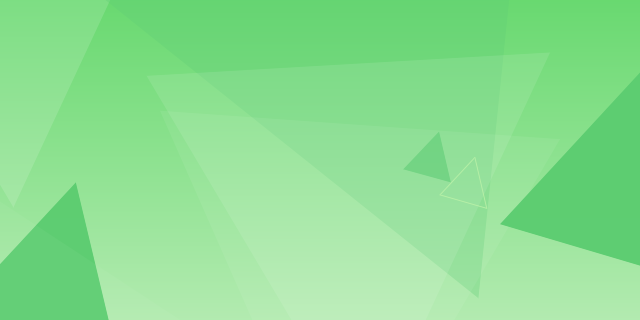
Write a WebGL 2 fragment shader that draws this background.

```glsl
#version 300 es
precision highp float;
// Overlapping translucent triangles on a vertical green gradient.

uniform vec2 u_resolution;
out vec4 outColor;

// Squared distance from p to the segment ab.
float segmentDistance2(vec2 p, vec2 a, vec2 b) {
  vec2 ap = p - a, ab = b - a;
  vec2 d = ap - ab * clamp(dot(ap, ab) / dot(ab, ab), 0.0, 1.0);
  return dot(d, d);
}

float cross2(vec2 a, vec2 b) {
  return a.x * b.y - a.y * b.x;
}

// Signed distance to triangle abc, negative inside.
float triangleDistance(vec2 p, vec2 a, vec2 b, vec2 c) {
  float d = sqrt(min(segmentDistance2(p, a, b),
                 min(segmentDistance2(p, b, c), segmentDistance2(p, c, a))));
  float winding = sign(cross2(b - a, c - a));
  float inside = min(cross2(b - a, p - a) * winding,
                 min(cross2(c - b, p - b) * winding, cross2(a - c, p - c) * winding));
  return inside > 0.0 ? -d : d;
}

// Antialiased coverage of a signed distance.
float coverage(float d) {
  float pixel = 1.0 / u_resolution.y;
  return 1.0 - smoothstep(-0.6 * pixel, 0.6 * pixel, d);
}

float triangle(vec2 p, vec2 a, vec2 b, vec2 c) {
  return coverage(triangleDistance(p, a, b, c));
}

void main() {
  // The canvas spans 2 by 1 units.
  vec2 p = gl_FragCoord.xy / u_resolution * vec2(2.0, 1.0);
  vec3 pale = vec3(0.95, 0.98, 0.94);
  vec3 shade = vec3(0.37, 0.80, 0.46);
  vec3 solid = vec3(0.36, 0.80, 0.44);

  vec3 color = mix(vec3(0.70, 0.92, 0.69), vec3(0.41, 0.85, 0.44), p.y);

  // Pale wedge in the upper left corner
  color = mix(color, pale, 0.15 * triangle(p, vec2(0.042, 0.352), vec2(0.365, 1.044), vec2(-0.349, 1.01)));

  // Large shaded triangle, then two pale ones across it
  color = mix(color, shade, 0.31 * triangle(p, vec2(0.323, 1.005), vec2(1.495, 0.068), vec2(1.602, 1.104)));
  color = mix(color, pale, 0.11 * triangle(p, vec2(0.458, 0.763), vec2(1.719, 0.836), vec2(1.146, -0.396)));
  color = mix(color, pale, 0.07 * triangle(p, vec2(0.5, 0.654), vec2(1.75, 0.565), vec2(1.06, -0.615)));

  // Solid triangles cut by the left and right borders
  color = mix(color, solid, 0.97 * triangle(p, vec2(1.5625, 0.2995), vec2(2.344, 1.146), vec2(2.344, 0.068)));
  color = mix(color, solid, 0.97 * triangle(p, vec2(0.237, 0.43), vec2(-0.237, -0.081), vec2(0.383, -0.182)));

  // Faint veil over the lower left corner
  color = mix(color, pale, 0.04 * triangle(p, vec2(-0.1, 0.436), vec2(0.715, -0.1), vec2(-0.1, -0.1)));

  // Small filled triangle and its thin outlined twin
  color = mix(color, shade, 0.6 * triangle(p, vec2(1.372, 0.589), vec2(1.26, 0.471), vec2(1.409, 0.43)));
  float outline = triangleDistance(p, vec2(1.484, 0.508), vec2(1.375, 0.391), vec2(1.521, 0.349));
  color = mix(color, vec3(0.74, 0.95, 0.66), 0.75 * coverage(abs(outline) - 0.0016));

  outColor = vec4(color, 1.0);
}
```
